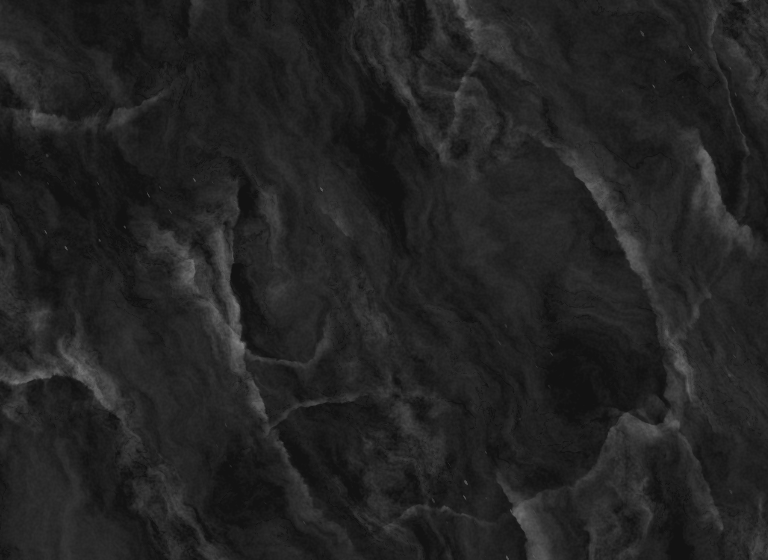
This texture is drawn by a WebGL 1 fragment shader. Its source:

```glsl
precision highp float;
// Dark slate marble: warped, slanted gradient noise gives cloudy tone, craggy
// pale bands, flakes and shadows. Pale veins follow zero lines of a smooth
// field, crisp on one side and fading on the other; cracks and grain on top.

uniform vec2 u_resolution;

#define BASE_TONE 0.129
#define CLOUD_GAIN 0.060
#define PATCH_GAIN 0.078
#define SHADOW_GAIN 0.044
#define FLAKE_GAIN 0.020
#define RELIEF_GAIN 0.100
#define VEIN_GAIN 0.190
#define VEIN_WIDTH 0.042
#define CRACK_GAIN 0.034
#define GRAIN_GAIN 0.050
#define WARP 0.10
#define STREAK_DIR vec2(0.53, -0.848)

float hash(vec2 cell) {
  vec3 h = fract(cell.xyx * vec3(0.1031, 0.1030, 0.0973));
  h += dot(h, h.yzx + 33.33);
  return fract((h.x + h.y) * h.z);
}

float cornerRamp(vec2 cell, vec2 offset) {
  float angle = 6.2832 * hash(cell);
  return dot(vec2(cos(angle), sin(angle)), offset);
}

// Gradient noise, roughly -0.7 to 0.7
float noise(vec2 p) {
  vec2 i = floor(p), f = p - i;
  vec2 u = f * f * f * (f * (f * 6.0 - 15.0) + 10.0);
  vec2 e = vec2(1.0, 0.0);
  float low = mix(cornerRamp(i, f), cornerRamp(i + e, f - e), u.x);
  float high = mix(cornerRamp(i + e.yx, f - e.yx),
                   cornerRamp(i + 1.0, f - 1.0), u.x);
  return mix(low, high, u.y);
}

float fbm(vec2 p) {
  float sum = 0.0, amp = 1.0;
  for (int i = 0; i < 6; i++) {
    sum += amp * noise(p);
    p = mat2(1.6, 1.2, -1.2, 1.6) * p + 17.3;
    amp *= 0.56;
  }
  return sum;
}

// Signed distance to the zero line of a smooth stretched field
float veinDistance(vec2 p, vec2 scale, vec2 seed) {
  vec2 e = vec2(0.01, 0.0);
  float f = noise(p * scale + seed);
  vec2 slope = vec2(noise((p + e) * scale + seed),
                    noise((p + e.yx) * scale + seed)) - f;
  return f / max(length(slope) / e.x, 0.5);
}

// Crisp edge at zero, bright core, then a soft halo on the positive side
float veinProfile(float d, float width) {
  float edge = smoothstep(-0.004, 0.002, d);
  float core = 1.0 - smoothstep(0.25 * width, width, d);
  float halo = exp(-max(d, 0.0) / (1.4 * width));
  return edge * (0.65 * core + 0.35 * halo);
}

void main() {
  vec2 p = gl_FragCoord.xy / u_resolution.y;

  // Coordinates along and across the streaks, bent by noise
  vec2 q = vec2(dot(p, STREAK_DIR), dot(p, vec2(-STREAK_DIR.y, STREAK_DIR.x)));
  vec2 bend = vec2(fbm(p * 2.3 + 4.1), fbm(p * 2.3 + 31.7));
  vec2 w = q + WARP * bend;

  // Cloudy tone, pale craggy bands and deep shadows
  float cloud = fbm(w * vec2(1.8, 4.0) + 8.4);
  float crag = fbm(w * vec2(4.0, 10.0) + 52.6);
  float mottle = fbm(p * 21.0 + 2.0 * bend);
  float body = fbm(w * vec2(1.5, 4.6) + 71.2);
  float pale = smoothstep(0.02, 0.36, body + 0.35 * crag);
  float dark = smoothstep(0.05, 0.40, 0.2 * crag - fbm(w * vec2(1.8, 5.0) + 93.5));

  // Hard-edged flakes and a finer side-lit relief
  float flake = smoothstep(-0.04, 0.04, fbm(w * vec2(5.0, 11.0) + 36.2) - 0.06) - 0.4;
  vec2 reliefPos = w * vec2(10.0, 20.0) + 23.9;
  float relief = fbm(reliefPos) - fbm(reliefPos + vec2(0.14, 0.28));

  // Broad veins along the streaks, thin ones wandering across them
  float ragged = 0.008 * mottle + 0.008 * crag;
  float mainDist = veinDistance(q + 0.06 * bend, vec2(0.9, 3.2), vec2(12.7, 5.3));
  float sideDist = veinDistance(p + 0.07 * bend, vec2(2.2, 2.6), vec2(41.2, 63.8));
  float mainMask = smoothstep(-0.05, 0.22, noise(p * 2.6 + 19.4) + 0.14 * crag);
  float sideMask = smoothstep(0.08, 0.32, noise(p * 2.7 + 77.1) + 0.14 * crag);
  float width = VEIN_WIDTH * (1.0 + 1.2 * noise(p * 6.0 + 2.6) + 0.3 * crag);
  float vein = mainMask * veinProfile(mainDist + ragged, width)
             + 0.7 * sideMask * veinProfile(sideDist + ragged, 0.5 * width);
  float under = mainMask * exp(-abs(mainDist + ragged + 0.014) / 0.015);

  // Hairline cracks, sparse flecks and fine grain
  float crackLine = abs(noise(w * vec2(10.0, 22.0) + 0.8 * mottle));
  float crack = (1.0 - smoothstep(0.0, 0.06, crackLine)) * smoothstep(-0.1, 0.3, crag);
  float fleck = smoothstep(0.48, 0.60, noise(q * vec2(45.0, 120.0)))
              * smoothstep(0.1, 0.4, noise(p * 4.0 + 55.0));
  float grain = noise(p * 190.0) + 0.6 * noise(p * 87.0 + 9.0);

  float lit = min(vein, 1.0);
  float tone = BASE_TONE + CLOUD_GAIN * cloud;
  tone += PATCH_GAIN * pale * (0.58 + 0.75 * mottle + 0.6 * crag);
  tone -= SHADOW_GAIN * dark + 0.03 * under * (1.0 - lit);
  tone += FLAKE_GAIN * flake * (0.5 + 0.8 * pale);
  tone += RELIEF_GAIN * relief * (0.5 + 0.6 * pale + 0.4 * lit);
  tone += VEIN_GAIN * vein * (0.75 + 0.8 * mottle);
  tone += 0.2 * fleck - CRACK_GAIN * crack;
  tone += GRAIN_GAIN * grain * (0.5 + 0.4 * pale + 0.4 * lit);
  gl_FragColor = vec4(vec3(clamp(tone, 0.07, 0.5)), 1.0);
}
```
